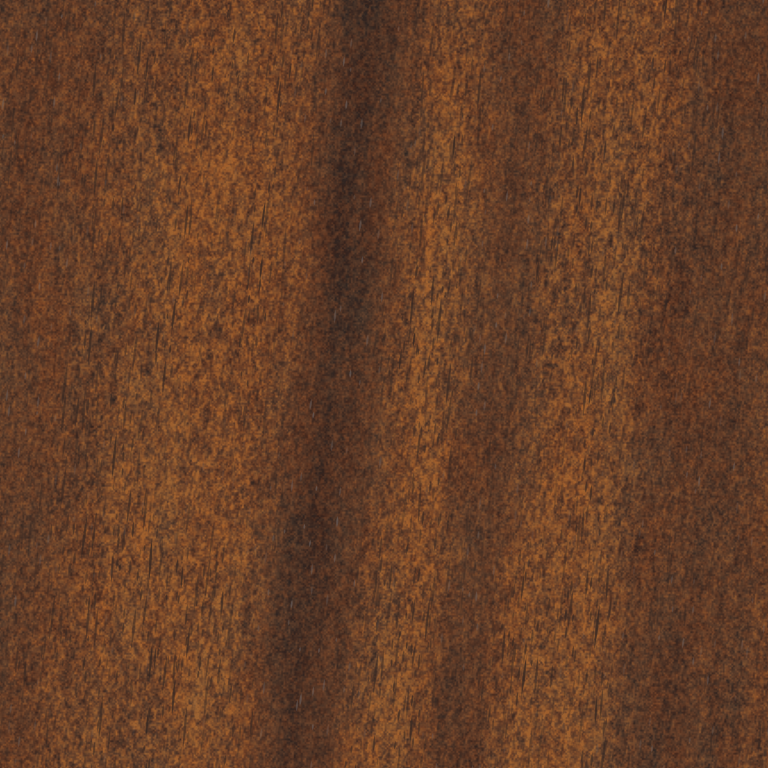
Reproduce this texture procedurally as a Shadertoy shader.

```glsl
const vec3 DARK_BROWN  = vec3(0.235, 0.157, 0.125);
const vec3 MID_BROWN   = vec3(0.405, 0.250, 0.162);
const vec3 AMBER       = vec3(0.590, 0.360, 0.180);
const vec3 PORE_COLOR  = vec3(0.200, 0.150, 0.130);
const vec3 CHALK_COLOR = vec3(0.430, 0.390, 0.380);
const float LEAN = 0.105;           // sideways drift of the grain per unit of height
const float BASE_TONE = 0.52;
const float FLECK_CONTRAST = 0.78;
const float GRAIN_CONTRAST = 0.66;
const float EDGE_BLUR = 0.0010;

// Growth bands: centre, width, tone offset
const int BAND_COUNT = 9;
const vec3 BANDS[BAND_COUNT] = vec3[](
    vec3(0.02, 0.060, -0.12), vec3(0.16, 0.050, 0.07), vec3(0.29, 0.055, 0.16),
    vec3(0.42, 0.032, -0.36), vec3(0.48, 0.035, -0.11), vec3(0.55, 0.036, 0.20),
    vec3(0.64, 0.040, -0.18), vec3(0.775, 0.060, 0.19), vec3(0.92, 0.070, -0.15));

float hash(vec2 p) {
    vec3 q = fract(p.xyx * 0.1031);
    q += dot(q, q.yzx + 33.33);
    return fract((q.x + q.y) * q.z);
}

float noise(vec2 p) {
    vec2 i = floor(p), f = fract(p);
    f = f * f * (3.0 - 2.0 * f);
    return mix(mix(hash(i), hash(i + vec2(1, 0)), f.x),
               mix(hash(i + vec2(0, 1)), hash(i + vec2(1, 1)), f.x), f.y);
}

float signedNoise(vec2 p) {
    return noise(p) - 0.5;
}

float bandTone(float x) {
    float tone = BASE_TONE;
    for (int i = 0; i < BAND_COUNT; i++) {
        float d = (x - BANDS[i].x) / BANDS[i].y;
        tone += BANDS[i].z * exp(-0.5 * d * d);
    }
    return tone;
}

// Scattered tapered strokes along y; one candidate per cell
float strokes(vec2 p, vec2 cell, float halfLength, float halfWidth, float density, float seed) {
    float blur = max(EDGE_BLUR, 0.7 / iResolution.y);
    float column = floor(p.x / cell.x);
    float shift = hash(vec2(column, seed));
    float row = floor(p.y / cell.y + shift);
    float mask = 0.0;
    for (int j = -1; j <= 1; j++)
    for (int i = -1; i <= 1; i++) {
        float c = column + float(i);
        float r = row + float(j);
        vec2 id = vec2(c, r) + seed * 17.0;
        float columnShift = hash(vec2(c, seed));
        vec2 jitter = vec2(hash(id + 3.1), hash(id + 7.7));
        vec2 d = p - (vec2(c, r - columnShift) + jitter) * cell;
        d.x -= d.y * 0.08 * (hash(id + 11.3) - 0.5);
        float size = mix(0.35, 1.0, hash(id + 19.9));
        float along = d.y / (halfLength * size);
        float edge = abs(d.x) - halfWidth * mix(0.7, 1.2, size) * (1.0 - along * along);
        float present = step(hash(id + 23.5), density) * mix(0.4, 1.0, hash(id + 29.1));
        mask = max(mask, present * smoothstep(blur, -blur, edge));
    }
    return mask;
}

void mainImage(out vec4 fragColor, in vec2 fragCoord) {
    vec2 uv = fragCoord / iResolution.y;
    vec2 p = vec2(uv.x - LEAN * (uv.y - 0.5), uv.y);

    // Broad bands with wandering edges and long streaks
    float wander = 0.030 * signedNoise(p * vec2(5.0, 3.5) + 4.0)
                 + 0.012 * signedNoise(p * vec2(40.0, 14.0));
    float bands = bandTone(p.x + wander);
    float tone = bands + 0.14 * signedNoise(p * vec2(9.0, 4.0) + 31.0)
               + 0.13 * signedNoise(p * vec2(48.0, 3.5) + 57.0)
               + 0.14 * signedNoise(p * vec2(120.0, 14.0) + 83.0);
    float lightness = smoothstep(0.25, 0.70, bands);

    // Wavy wood flecks and fine surface grain
    vec2 warp = vec2(noise(uv * 90.0), noise(uv * 90.0 + 45.0)) * vec2(0.006, 0.008);
    vec2 q = p + warp;
    float fleck = 0.50 * signedNoise(q * vec2(180.0, 80.0) + 12.0)
                + 0.65 * signedNoise(q * vec2(310.0, 160.0) + 71.0);
    tone += FLECK_CONTRAST * mix(0.45, 1.0, lightness) * fleck;
    float grain = 0.45 * signedNoise(uv * 250.0) + 0.75 * signedNoise(uv * 430.0 + 9.0);
    tone += GRAIN_CONTRAST * mix(0.75, 1.0, lightness) * grain;

    vec3 color = tone < 0.5
        ? mix(DARK_BROWN, MID_BROWN, clamp(tone * 2.0, -0.2, 1.0))
        : mix(MID_BROWN, AMBER, clamp(tone * 2.0 - 1.0, 0.0, 1.15));

    // Slight drift between reddish and greyish brown
    float hue = signedNoise(uv * 210.0 + 130.0) + 0.8 * signedNoise(p * vec2(30.0, 10.0) + 150.0);
    color += vec3(0.024, -0.012, -0.022) * hue;

    // Dark pores cluster in the lighter wood
    float cluster = smoothstep(0.20, 0.65, noise(p * vec2(28.0, 5.0) + 200.0));
    float poreWeight = mix(0.35, 1.0, lightness) * mix(0.45, 1.0, cluster);
    float pores = strokes(p, vec2(0.014, 0.060), 0.028, 0.0014, 0.60, 1.0);
    pores = max(pores, 0.85 * strokes(p, vec2(0.009, 0.024), 0.010, 0.0013, 0.60, 2.0));
    color = mix(color, PORE_COLOR, 0.85 * pores * poreWeight);

    // Pale mineral specks show in the darker wood
    float chalk = strokes(p, vec2(0.024, 0.034), 0.008, 0.0012, 0.40, 3.0);
    color = mix(color, CHALK_COLOR, 0.60 * chalk * mix(1.0, 0.25, lightness));

    fragColor = vec4(color, 1.0);
}
```
